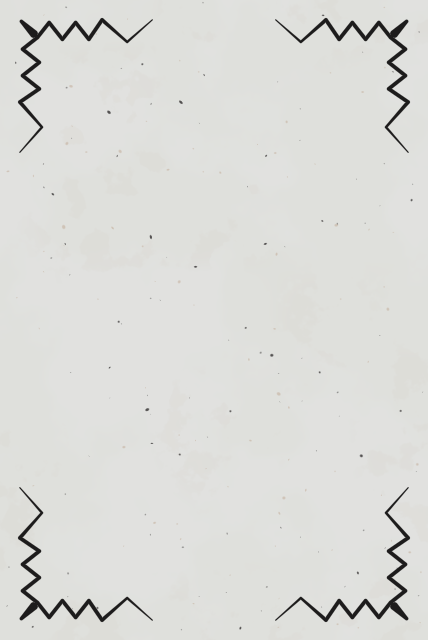
A Shadertoy shader for this background:

```glsl
const vec3 PAPER = vec3(0.874, 0.878, 0.862);
const vec3 PALE = vec3(0.882, 0.884, 0.876);
const vec3 STAIN = vec3(0.855, 0.842, 0.820);
const vec3 INK = vec3(0.115, 0.110, 0.110);
const vec3 GRIT = vec3(0.27, 0.26, 0.26);
const vec3 RUST = vec3(0.72, 0.60, 0.50);

// Lengths are fractions of the canvas width
const int ZIG_SEGMENTS = 7;
const float ZIG_START = 0.084;
const float ZIG_STEP = 0.0309;
const float ZIG_END_STRETCH = 0.0277;
const float ZIG_DEPTH = 0.0723;
const float ZIG_SWING = 0.0195;
const float ZIG_END_SWING = 0.0258;
const float STROKE_RADIUS = 0.0045;
const float TIP_RADIUS = 0.0013;
const vec2 SPUR_OUTER = vec2(0.050);
const vec2 SPUR_INNER = vec2(0.079);
const float SPUR_OUTER_RADIUS = 0.0042;
const float SPUR_INNER_RADIUS = 0.0095;

float hash(vec2 p) {
    return fract(sin(dot(p, vec2(127.1, 311.7))) * 43758.5453);
}

float noise(vec2 p) {
    vec2 i = floor(p), f = fract(p);
    f = f * f * (3.0 - 2.0 * f);
    return mix(mix(hash(i), hash(i + vec2(1, 0)), f.x),
               mix(hash(i + vec2(0, 1)), hash(i + vec2(1, 1)), f.x), f.y);
}

float fbm(vec2 p) {
    float sum = 0.0, amplitude = 0.5;
    for (int i = 0; i < 5; i++) {
        sum += amplitude * noise(p);
        p = mat2(1.6, 1.2, -1.2, 1.6) * p + 7.3;
        amplitude *= 0.5;
    }
    return sum;
}

// Distance to a line whose radius runs from ra to rb
float taperedLine(vec2 p, vec2 a, vec2 b, float ra, float rb) {
    vec2 ab = b - a;
    float h = clamp(dot(p - a, ab) / dot(ab, ab), 0.0, 1.0);
    return length(p - a - ab * h) - mix(ra, rb, h);
}

// Zigzag corners alternate in depth and open out toward the tip
vec2 zigPoint(int i) {
    float n = float(i);
    float side = i % 2 == 0 ? 1.0 : -1.0;
    float swing = i < 5 ? ZIG_SWING : ZIG_END_SWING;
    return vec2(ZIG_START + ZIG_STEP * n + ZIG_END_STRETCH * max(n - 5.0, 0.0),
                ZIG_DEPTH + side * swing);
}

float zigRadius(int i) {
    return mix(STROKE_RADIUS, TIP_RADIUS, clamp((float(i) - 5.0) * 0.5, 0.0, 1.0));
}

// Four corners folded into one, then across its diagonal
float cornerOrnament(vec2 p, vec2 size) {
    vec2 q = min(p, size - p);
    q = vec2(max(q.x, q.y), min(q.x, q.y));
    float d = taperedLine(q, SPUR_OUTER, SPUR_INNER, SPUR_OUTER_RADIUS, SPUR_INNER_RADIUS);
    for (int i = 0; i < ZIG_SEGMENTS; i++) {
        d = min(d, taperedLine(q, zigPoint(i), zigPoint(i + 1), zigRadius(i), zigRadius(i + 1)));
    }
    return d;
}

// At most one tilted oval per cell; returns its coverage
float flecks(vec2 p, float cells, float chance, float minRadius, float maxRadius, float seed, float px) {
    vec2 id = floor(p * cells) + seed;
    vec2 center = 0.2 + 0.6 * vec2(hash(id), hash(id + 31.7));
    vec2 v = (fract(p * cells) - center) / cells;
    float angle = 6.2832 * hash(id + 5.3);
    v = mat2(cos(angle), -sin(angle), sin(angle), cos(angle)) * v;
    v.x *= 1.0 + 0.8 * hash(id + 11.9);
    float size = hash(id + 17.1);
    float radius = mix(minRadius, maxRadius, size * size * size);
    float present = step(hash(id + 23.4), chance);
    return present * (1.0 - smoothstep(-px, px, length(v) - radius));
}

void mainImage(out vec4 fragColor, in vec2 fragCoord) {
    float px = 1.0 / iResolution.x;
    vec2 p = fragCoord * px;
    vec2 size = iResolution.xy * px;

    // Mottled paper
    vec3 color = mix(PAPER, PALE, smoothstep(0.38, 0.60, fbm(p * 5.0)));
    float stain = smoothstep(0.56, 0.64, fbm(p * 17.0 + 40.0));
    color = mix(color, STAIN, 0.35 * stain * smoothstep(0.35, 0.6, noise(p * 4.0 + 9.0)));

    // Scattered flecks
    color = mix(color, RUST, 0.40 * flecks(p, 16.0, 0.22, 0.0012, 0.0050, 3.0, px));
    color = mix(color, GRIT, 0.55 * flecks(p, 22.0, 0.10, 0.0008, 0.0025, 61.0, px));
    color = mix(color, GRIT, 0.90 * flecks(p, 10.0, 0.22, 0.0020, 0.0055, 87.0, px));

    // Ink corners
    float ornament = cornerOrnament(p, size);
    color = mix(color, INK, 1.0 - smoothstep(-0.7 * px, 0.7 * px, ornament));
    fragColor = vec4(color, 1.0);
}
```
